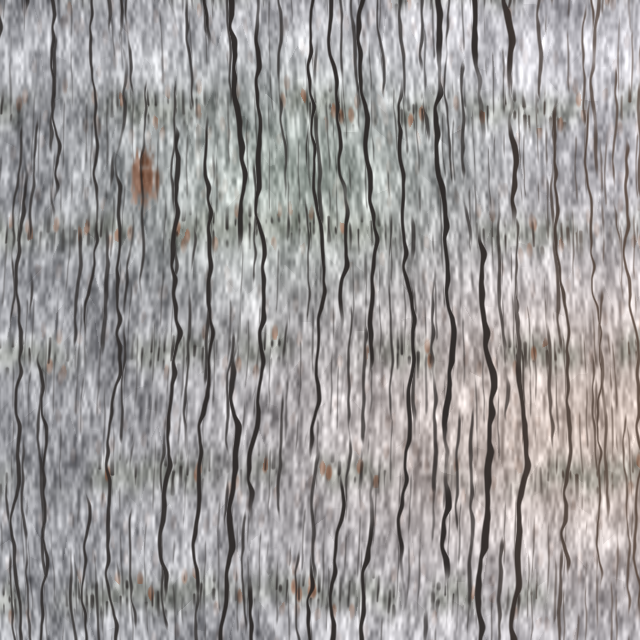
Give the GLSL for this texture, as a three.js fragment shader.

```glsl
// Weathered pale palm bark with wandering vertical cracks and mossy ring scars.
varying vec2 vUv;

// Bark colours
const vec3 SHADED_GREY = vec3(0.630, 0.635, 0.655);
const vec3 PALE_LILAC = vec3(0.765, 0.760, 0.785);
const vec3 LICHEN_GREEN = vec3(0.665, 0.710, 0.675);
const vec3 WARM_PINK = vec3(0.830, 0.755, 0.710);
const vec3 MOSS = vec3(0.410, 0.425, 0.380);
const vec3 RUST = vec3(0.560, 0.380, 0.290);
const vec3 CRACK_DARK = vec3(0.165, 0.150, 0.145);
const vec3 CRACK_BROWN = vec3(0.330, 0.265, 0.225);

// Ring scars, rust patch and surface
const float RING_SPACING = 0.19;
const float RING_OFFSET = 0.07;
const float RING_HEIGHT = 0.026;
const vec2 RUST_CENTER = vec2(0.225, 0.72);
const vec2 RUST_SIZE = vec2(0.021, 0.042);
const float GRAIN_CONTRAST = 0.30;
const float EDGE_SOFTNESS = 0.0017;

float hash(vec2 p) {
  vec3 q = fract(vec3(p.xyx) * 0.1031);
  q += dot(q, q.yzx + 33.33);
  return fract((q.x + q.y) * q.z);
}

float valueNoise(vec2 p) {
  vec2 cell = floor(p);
  vec2 f = fract(p);
  f = f * f * (3.0 - 2.0 * f);
  float low = mix(hash(cell), hash(cell + vec2(1.0, 0.0)), f.x);
  float high = mix(hash(cell + vec2(0.0, 1.0)), hash(cell + 1.0), f.x);
  return mix(low, high, f.y);
}

// Cellular noise: x is the distance to the nearest seed, y its random value
vec2 cellular(vec2 p) {
  vec2 cell = floor(p);
  vec2 nearest = vec2(9.0, 0.0);
  for (int j = -1; j <= 1; j++) {
    for (int i = -1; i <= 1; i++) {
      vec2 id = cell + vec2(float(i), float(j));
      vec2 seed = id + vec2(hash(id), hash(id + 57.0));
      float d = length(p - seed);
      if (d < nearest.x) nearest = vec2(d, hash(id + 113.0));
    }
  }
  return nearest;
}

float layeredSines(float t, float phase) {
  float sum = sin(t + phase) + 0.6 * sin(t * 2.3 + phase * 1.7);
  return (sum + 0.35 * sin(t * 5.1 + phase * 2.9)) / 1.95;
}

// One family of tapering cracks, one per jittered column; returns depth 0 to 1
float cracks(vec2 p, float columns, float rate, float gap, float width, float seed) {
  float depth = 0.0;
  float column = floor(p.x * columns);
  for (int i = -1; i <= 1; i++) {
    float id = column + float(i);
    float pick = hash(vec2(id + 40.0, seed));
    float phase = pick * 60.0;
    float kink = valueNoise(vec2(p.y * 48.0, id * 7.0 + seed)) - 0.5;
    float wander = 0.17 * layeredSines(p.y * 13.0, phase) + 0.09 * kink;
    float center = (id + 0.5 + 0.66 * (pick - 0.5) + wander) / columns;
    float strength = smoothstep(gap, gap + 0.4, layeredSines(p.y * rate, phase + seed));
    float size = mix(0.65, 1.2, hash(vec2(seed, id + 90.0)));
    float reach = width * size * mix(0.4, 1.0, strength) * (1.0 + 0.7 * kink);
    float line = 1.0 - smoothstep(reach - EDGE_SOFTNESS, reach + EDGE_SOFTNESS, abs(p.x - center));
    depth = max(depth, line * strength);
  }
  return depth;
}

// Broad light and tint across the trunk
vec3 barkTint(vec2 p) {
  vec3 tint = mix(SHADED_GREY, PALE_LILAC, smoothstep(0.0, 0.85, p.x + 0.25 * (p.y - 0.5)));
  vec2 lichen = (p - vec2(0.47, 0.72)) / vec2(0.25, 0.17);
  vec2 glow = (p - vec2(1.0, 0.33)) / vec2(0.48, 0.24);
  tint = mix(tint, LICHEN_GREEN, 0.8 * exp(-dot(lichen, lichen)));
  return mix(tint, WARM_PINK, 0.85 * exp(-dot(glow, glow)));
}

void main() {
  vec2 p = vUv;
  vec2 leaning = p + vec2(0.010 * sin(p.y * 5.0 + p.x * 4.0), 0.0);
  float mottle = valueNoise(p * vec2(17.0, 11.0) + 5.0);

  // Horizontal ring scars with ragged edges
  float sag = 0.010 * layeredSines(p.x * 9.0, 1.0) + 0.022 * (valueNoise(p * vec2(75.0, 12.0)) - 0.5);
  float ringDistance = (fract((p.y + sag - RING_OFFSET) / RING_SPACING + 0.5) - 0.5) * RING_SPACING;
  float ring = exp(-pow(ringDistance / RING_HEIGHT, 2.0)) * smoothstep(0.15, 0.7, mottle);

  // Fibrous grain and flaky plates
  vec2 flake = cellular(leaning * vec2(48.0, 19.0));
  float grain = valueNoise(leaning * vec2(165.0, 32.0)) - 0.5;
  float speckle = valueNoise(leaning * vec2(240.0, 95.0) + 31.0) - 0.5;
  float tone = GRAIN_CONTRAST * (grain + 0.75 * speckle + 0.75 * (mottle - 0.5));
  tone += 0.11 * (flake.y - 0.5) * (1.0 - smoothstep(0.3, 0.8, flake.x));
  vec3 color = barkTint(p) + tone;

  // Moss, rusty flecks and one rust patch
  color = mix(color, MOSS + tone, 0.52 * ring);
  vec2 fleck = cellular(leaning * vec2(85.0, 34.0) + 19.0);
  float rust = step(0.86, fleck.y) * (1.0 - smoothstep(0.25, 0.55, fleck.x)) * (0.08 + 0.65 * ring);
  vec2 patchOffset = (p - RUST_CENTER) / RUST_SIZE + 0.9 * vec2(grain, speckle);
  rust = max(rust, 0.75 * (1.0 - smoothstep(0.5, 1.3, length(patchOffset))));
  color = mix(color, RUST + 0.6 * tone, rust);

  // Cracks, boldest right of centre and finer toward both sides
  float bold = mix(0.6, 1.0, smoothstep(0.08, 0.4, p.x)) * mix(1.0, 0.65, smoothstep(0.78, 0.92, p.x));
  float major = cracks(leaning, 18.0, 6.0, -0.62, 0.0036 * bold, 3.0);
  float minor = cracks(leaning, 29.0, 11.0, -0.15, 0.0022, 17.0) * 0.8;
  float hairline = cracks(leaning, 62.0, 19.0, -0.05, 0.0012, 29.0) * mix(0.38, 0.6, p.x);
  float strokes = cracks(leaning, 88.0, 45.0, -0.1, 0.0021, 43.0) * 0.85 * ring;
  float depth = max(max(major * mix(0.75, 1.0, bold), minor), max(hairline, strokes));
  vec3 crackColor = mix(CRACK_DARK, CRACK_BROWN, smoothstep(0.7, 1.0, p.x));
  color = mix(color, crackColor, depth * 0.95);

  gl_FragColor = vec4(clamp(color, 0.0, 1.0), 1.0);
}
```
